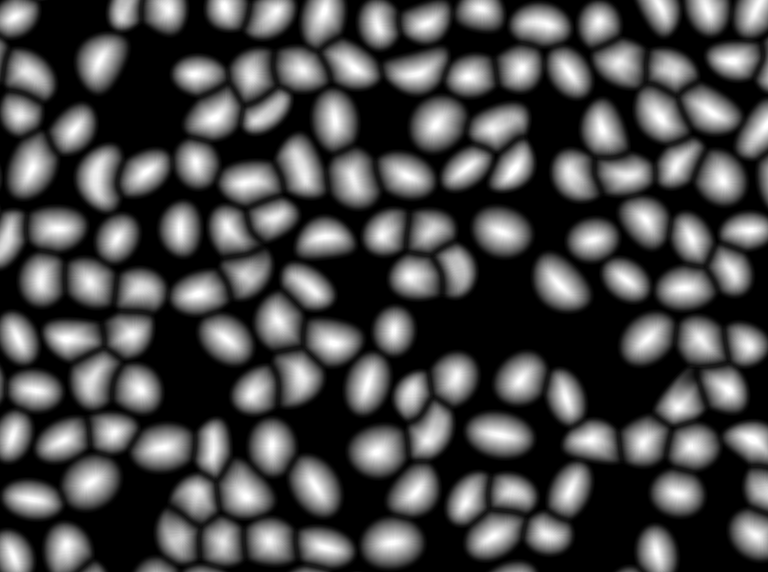
Reproduce this pattern procedurally as a Shadertoy shader.

```glsl
// Soft white grains on black: scattered, slightly bent ellipses shaded by their
// distance to the outline, so each glows along its medial ridge. Overlapping
// grains are split along the line of equal depth; faint streaks follow normals.
#define ROWS 10.8        // grid cells per canvas height
#define JITTER 0.23      // random shift of a grain, in cells
#define KEEP 0.86        // share of cells that hold a grain
#define SIZE_MIN 0.46    // mean radius range, in cells
#define SIZE_MAX 0.58
#define STRETCH_MAX 1.27 // strongest elongation factor
#define BEND 0.6         // strongest bean-like curvature
#define STREAKS 0.032    // strength of the streaks
#define SWELL 0.42       // lift of the lower tones
#define SOFTNESS 0.042   // blur radius, in cells
#define GAIN 1.06        // overall brightness

const float TAU = 6.2831853;

struct Grain { float depth; float foot; float halfWidth; };
struct Site { vec2 cell; Grain grain; float second; };

vec3 hash3(vec2 cell, float salt) {
    vec3 p = fract(vec3(cell, salt + cell.x) * vec3(0.1031, 0.1030, 0.0973));
    p += dot(p, p.yxz + 33.33);
    return fract((p.xxy + p.yxx) * p.zyx);
}

// Grain centre on a grid whose odd rows are shifted by half a cell
vec2 grainCentre(vec2 cell) {
    vec2 shift = JITTER * (2.0 * hash3(cell, 1.7).xy - 1.0);
    return cell + 0.5 + vec2(0.5 * mod(cell.y, 2.0) - 0.25, 0.0) + shift;
}

// Depth inside an ellipse (x) and the angle of its nearest outline point (y)
vec2 ellipseDepth(vec2 p, vec2 radii) {
    vec2 q = abs(p), t = vec2(0.7071);
    vec2 focal = (radii.x * radii.x - radii.y * radii.y) * vec2(1.0, -1.0);
    for (int i = 0; i < 3; i++) {
        vec2 evolute = focal * t * t * t / radii;
        vec2 ray = q - evolute;
        float reach = length(radii * t - evolute);
        t = clamp((ray * reach / max(length(ray), 1e-4) + evolute) / radii, 0.0, 1.0);
        t /= max(length(t), 1e-4);
    }
    float side = length(q / radii) < 1.0 ? 1.0 : -1.0;
    vec2 quadrant = vec2(p.x < 0.0 ? -1.0 : 1.0, p.y < 0.0 ? -1.0 : 1.0);
    vec2 foot = t * quadrant;
    return vec2(side * length(q - radii * t), atan(foot.y, foot.x + 1e-5));
}

Grain grainAt(vec2 cell, vec2 offset) {
    vec3 shape = hash3(cell, 5.3);
    float radius = mix(SIZE_MIN, SIZE_MAX, shape.x);
    float stretch = mix(1.06, STRETCH_MAX, shape.y);
    vec2 radii = radius * vec2(stretch, 1.0 / stretch);
    float angle = TAU * shape.z;
    float c = cos(angle), s = sin(angle);
    vec2 q = vec2(c * offset.x + s * offset.y, c * offset.y - s * offset.x);
    float curl = 2.0 * hash3(cell, 9.1).x - 1.0;
    q.y += BEND * curl * curl * curl * (q.x * q.x - 0.08);
    vec2 hit = ellipseDepth(q, radii);
    return Grain(hit.x, hit.y, radii.y);
}

// Deepest grain at a point, and the depth in its strongest rival
Site scan(vec2 p) {
    Site site = Site(vec2(0.0), Grain(-1.0, 0.0, 1.0), -1.0);
    vec2 base = floor(p);
    for (int j = -2; j <= 2; j++)
    for (int i = -2; i <= 2; i++) {
        vec2 cell = base + vec2(i, j);
        vec2 offset = p - grainCentre(cell);
        if (dot(offset, offset) > 1.5 || hash3(cell, 1.7).z > KEEP) continue;
        Grain g = grainAt(cell, offset);
        if (g.depth > site.grain.depth) {
            site.second = site.grain.depth;
            site.grain = g;
            site.cell = cell;
        } else {
            site.second = max(site.second, g.depth);
        }
    }
    return site;
}

float shade(vec2 p) {
    Site site = scan(p);
    Grain g = site.grain;
    if (g.depth <= 0.0) return 0.0;
    float depth = min(g.depth, 0.5 * (g.depth - site.second));

    // Scale by the inner radius left after neighbours cut the grain
    Site core = scan(grainCentre(site.cell));
    float cut = 0.5 * (core.grain.depth - core.second);
    if (distance(core.cell, site.cell) > 0.5) cut = -cut;
    float peak = max(0.5 * (g.halfWidth + min(g.halfWidth, cut)), 0.12);

    float n = clamp(depth / peak, 0.0, 1.0);
    float tone = n + SWELL * n * (1.0 - n) * (1.0 - n);
    float phase = TAU * hash3(site.cell, 3.9).x;
    float streak = sin(11.0 * g.foot + phase) + sin(23.0 * g.foot + 2.0 * phase)
        + 0.7 * sin(31.0 * g.foot - phase);
    return tone + STREAKS * streak * n * (1.05 - n);
}

void mainImage(out vec4 fragColor, in vec2 fragCoord) {
    vec2 p = fragCoord / iResolution.y * ROWS + vec2(40.0, 20.0);
    // Four taps soften outlines, creases and ridges
    float tone = 0.0;
    for (int k = 0; k < 4; k++) {
        float turn = TAU * (float(k) + 0.5) / 4.0;
        tone += 0.25 * shade(p + SOFTNESS * vec2(cos(turn), sin(turn)));
    }
    fragColor = vec4(vec3(clamp(GAIN * tone, 0.0, 1.0)), 1.0);
}
```
